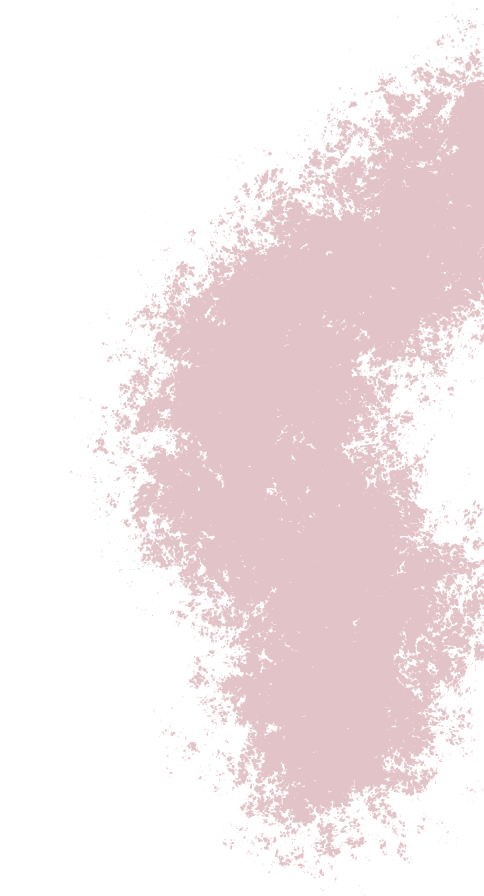
Reproduce this background procedurally as a Shadertoy shader.

```glsl
vec2 hash2(vec2 p) {
    vec3 q = fract(p.xyx * vec3(0.1031, 0.103, 0.0973));
    q += dot(q, q.yzx + 33.33);
    return fract((q.xx + q.yz) * q.zy);
}

// Distance to the nearest jittered cell point
float cellular(vec2 p) {
    vec2 cell = floor(p), local = fract(p);
    float nearest = 4.0;
    for (int y = -1; y <= 1; y++)
        for (int x = -1; x <= 1; x++) {
            vec2 offset = vec2(x, y);
            vec2 away = offset + hash2(cell + offset) - local;
            nearest = min(nearest, dot(away, away));
        }
    return sqrt(nearest);
}

// Flaky pigment texture, centred near zero
float pigment(vec2 p) {
    p += 0.003 * sin(p.yx * vec2(67.0, 53.0) + 2.0 * sin(p * 31.0));
    float sum = 0.58, weight = 0.24, scale = 22.0;
    for (int i = 0; i < 5; i++) {
        sum -= weight * cellular(p * scale + float(i) * 17.3);
        p = mat2(0.8, 0.6, -0.6, 0.8) * p;
        scale *= 1.9;
    }
    return sum;
}

// Capsule whose radius runs from a.z to b.z
float taper(vec2 p, vec3 a, vec3 b) {
    vec2 axis = b.xy - a.xy;
    float t = clamp(dot(p - a.xy, axis) / dot(axis, axis), 0.0, 1.0);
    return length(p - a.xy - t * axis) - mix(a.z, b.z, t);
}

float patchAt(vec2 p, vec2 centre, float radius) {
    vec2 r = (p - centre) / radius;
    return exp(-dot(r, r));
}

void mainImage(out vec4 fragColor, in vec2 fragCoord) {
    vec2 p = fragCoord / iResolution.y;
    p.x += 0.5 * (0.539 - iResolution.x / iResolution.y);

    // Bent brush stroke, from upper right to bottom
    vec3 bend = vec3(0.298, 0.608, 0.114);
    vec3 elbow = vec3(0.287, 0.478, 0.128);
    vec3 hip = vec3(0.408, 0.321, 0.114);
    float stroke = taper(p, vec3(0.559, 0.825, 0.104), bend);
    stroke = min(stroke, taper(p, bend, elbow));
    stroke = min(stroke, taper(p, elbow, hip));
    stroke = min(stroke, taper(p, hip, vec3(0.355, 0.188, 0.110)));

    // Thin, worn areas of the stroke
    float wear = 0.12 * patchAt(p, vec2(0.44, 0.77), 0.07)
               + 0.14 * patchAt(p, vec2(0.27, 0.14), 0.07)
               + 0.09 * patchAt(p, vec2(0.46, 0.30), 0.06)
               + 0.09 * patchAt(p, vec2(0.31, 0.44), 0.05);
    wear += 0.13 * smoothstep(0.5, 0.95, cellular(p * 13.0 + 4.7));

    // Coverage breaks into flakes toward the rim
    float ink = pigment(p) - 4.2 * max(stroke + 0.005, -0.066) - wear;
    float blur = clamp(0.9 * fwidth(ink), 0.015, 0.09);
    float coverage = smoothstep(-blur, blur, ink);

    vec3 paper = vec3(1.0);
    vec3 rose = vec3(0.886, 0.765, 0.784);
    fragColor = vec4(mix(paper, rose, coverage), 1.0);
}
```
